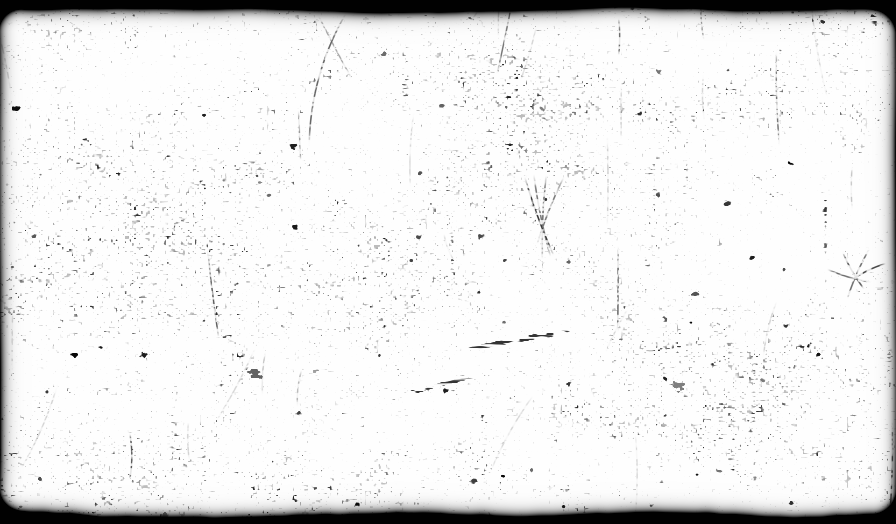
Give the GLSL for this texture, as a WebGL 1 fragment shader.

```glsl
precision highp float;
uniform vec2 u_resolution;

const vec3 PAPER = vec3(0.995);
const vec3 INK = vec3(0.004);
const float EDGE = 0.0026;

float hash(vec2 p) {
  vec3 q = fract(vec3(p.xyx) * 0.1031);
  q += dot(q, q.yzx + 33.33);
  return fract((q.x + q.y) * q.z);
}

vec2 hash2(vec2 p) {
  return vec2(hash(p), hash(p + 71.7));
}

float noise(vec2 p) {
  vec2 i = floor(p), f = fract(p);
  f = f * f * (3.0 - 2.0 * f);
  return mix(mix(hash(i), hash(i + vec2(1.0, 0.0)), f.x),
             mix(hash(i + vec2(0.0, 1.0)), hash(i + 1.0), f.x), f.y);
}

float fbm(vec2 p) {
  float sum = 0.0, amp = 0.53;
  for (int i = 0; i < 4; i++) {
    sum += amp * noise(p);
    p = p * 2.1 + 17.3;
    amp *= 0.5;
  }
  return sum;
}

// Noise peaks above a threshold that falls with density
float grain(vec2 p, float density) {
  return smoothstep(1.0 - density, 1.25 - density, noise(p));
}

// Thin bowed line from a to b with faded ends
float stroke(vec2 p, vec2 a, vec2 b, float width, float bend) {
  float len = length(b - a);
  vec2 dir = (b - a) / len, q = p - a;
  float t = dot(q, dir) / len;
  float side = dot(q, vec2(-dir.y, dir.x)) - bend * 4.0 * t * (1.0 - t);
  float ends = smoothstep(0.0, 0.15, t) * (1.0 - smoothstep(0.8, 1.0, t));
  return ends * (1.0 - smoothstep(width, width + EDGE, abs(side)));
}

// Sparse ragged blots, at most one per grid cell
float blots(vec2 p, float cells, float chance, float radius) {
  vec2 id = floor(p * cells);
  vec2 centre = (id + 0.25 + 0.5 * hash2(id + 5.0)) / cells;
  vec2 q = (p - centre) * vec2(0.85, 1.1);
  float r = radius * (0.3 + 0.7 * hash(id + 31.0));
  float d = length(q) + (noise(p * 210.0) - 0.5) * r * 1.8 - r;
  float shade = 0.5 + 0.5 * hash(id + 47.0);
  return step(hash(id), chance) * shade * (1.0 - smoothstep(-EDGE * 0.5, EDGE * 0.5, d));
}

// Scattered, mostly upright hairline scratches
float scratches(vec2 p, float aspect) {
  float ink = 0.0;
  for (int i = 0; i < 34; i++) {
    vec2 seed = vec2(float(i) * 3.7, 29.0);
    vec2 a = hash2(seed) * vec2(aspect, 1.0);
    float len = mix(0.04, 0.2, hash(seed + 2.0));
    float slant = hash(seed + 4.0) * 2.0 - 1.0;
    float bend = (hash(seed + 6.0) - 0.5) * 0.012;
    float tone = mix(0.15, 0.7, pow(hash(seed + 8.0), 3.0));
    vec2 b = a + len * vec2(0.6 * slant * slant * slant, 1.0);
    ink = max(ink, tone * stroke(p, a, b, 0.0001, bend));
  }
  return ink;
}

// Upright columns of short level dashes, denser to the right
float dashColumns(vec2 p, float aspect) {
  float cover = 0.0;
  for (int i = 0; i < 30; i++) {
    vec2 seed = vec2(float(i) * 5.3, 83.0);
    vec2 centre = vec2(aspect * sqrt(hash(seed)), hash(seed + 3.0));
    vec2 size = vec2(mix(0.005, 0.012, hash(seed + 7.0)), mix(0.03, 0.11, hash(seed + 6.0)));
    vec2 q = (p - centre) / size;
    cover = max(cover, exp(-dot(q, q)) * mix(0.4, 1.0, hash(seed + 9.0)));
  }
  float tone = mix(0.2, 1.0, noise(p * vec2(30.0, 45.0)));
  return tone * grain(p * vec2(125.0, 290.0), 0.48 * cover);
}

// Unequal strokes crossing near one point
float crossing(vec2 p, vec2 centre, float reach, float spread) {
  float ink = 0.0;
  for (int i = 0; i < 4; i++) {
    vec2 seed = vec2(float(i) * 2.3, reach * 900.0);
    float angle = (float(i) - 1.5 + 0.7 * (hash(seed) - 0.5)) * spread;
    vec2 dir = reach * vec2(sin(angle), cos(angle));
    vec2 jitter = 0.05 * reach * (hash2(seed + 3.0) - 0.5);
    vec2 a = centre + jitter - dir * mix(0.2, 0.8, hash(seed + 5.0));
    float tone = mix(0.5, 0.9, hash(seed + 8.0));
    ink = max(ink, tone * stroke(p, a, centre + jitter + dir, 0.0002, 0.003));
  }
  return ink;
}

// Soft black frame with uneven edges and rounded corners
float frame(vec2 p, float aspect) {
  vec2 halfSize = vec2(aspect * 0.5 + 0.001, 0.482);
  vec2 q = p - vec2(aspect, 1.0) * 0.5;
  q.y += (fbm(vec2(p.x * 4.0, step(0.0, q.y) * 9.0)) - 0.5) * 0.022;
  q.x += (noise(vec2(p.y * 7.0, 3.0)) - 0.5) * 0.006;
  float radius = 0.045;
  vec2 c = abs(q) - halfSize + radius;
  float d = length(max(c, 0.0)) + min(max(c.x, c.y), 0.0) - radius;
  return d > 0.0 ? 1.0 : exp(d / 0.0085);
}

void main() {
  vec2 p = gl_FragCoord.xy / u_resolution.y;
  float aspect = u_resolution.x / u_resolution.y;

  // Faint dust everywhere, gathered in small clusters and level rows
  float patches = smoothstep(0.25, 0.8, fbm(p * vec2(3.2, 4.5) + 40.0));
  float clusters = smoothstep(0.45, 0.85, fbm(p * vec2(11.0, 15.0)));
  float rows = smoothstep(0.5, 0.9, noise(p * vec2(5.0, 90.0)));
  float density = 0.1 + 0.1 * patches + 0.14 * clusters + 0.1 * rows * patches;
  float darkness = smoothstep(0.45, 0.95, noise(p * 75.0 + 9.0));
  float ink = grain(p * vec2(225.0, 275.0), density) * mix(0.26, 0.9, darkness);

  // Blots and dashes
  ink = max(ink, blots(p, 17.0, 0.16, 0.0045));
  ink = max(ink, blots(p + 3.1, 4.0, 0.1, 0.011));
  ink = max(ink, dashColumns(p, aspect));

  // Scratches, broken into dots and dashes
  float breaks = smoothstep(0.35, 0.75, noise(p * vec2(120.0, 230.0)));
  float lines = scratches(p, aspect);
  lines = max(lines, crossing(p, vec2(0.607 * aspect, 0.56), 0.11, 0.24));
  lines = max(lines, crossing(p, vec2(0.957 * aspect, 0.47), 0.06, 0.7));
  lines = max(lines, 0.6 * stroke(p, vec2(0.345 * aspect, 0.72), vec2(0.388 * aspect, 0.98), 0.0002, 0.018));
  ink = max(ink, lines * mix(0.15, 1.0, breaks));

  // Dashed rubs, slightly tilted
  float rub = stroke(p, vec2(0.49 * aspect, 0.32), vec2(0.65 * aspect, 0.37), 0.004, 0.004);
  rub = max(rub, stroke(p, vec2(0.43 * aspect, 0.235), vec2(0.54 * aspect, 0.285), 0.003, 0.003));
  ink = max(ink, 0.8 * grain(p * vec2(60.0, 270.0), 0.5 * rub));

  float shade = 1.0 - (1.0 - ink) * (1.0 - frame(p, aspect));
  gl_FragColor = vec4(mix(PAPER, INK, clamp(shade, 0.0, 1.0)), 1.0);
}
```
